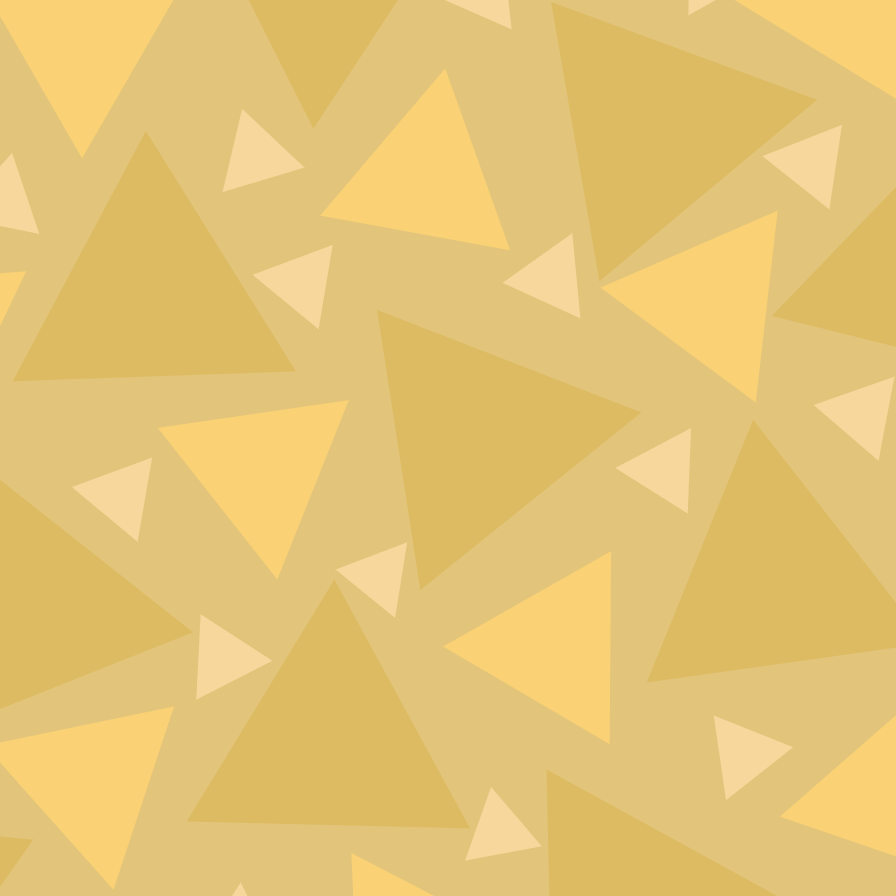
Give the GLSL for this pattern, as a WebGL 1 fragment shader.

```glsl
precision highp float;
// Scattered flat triangles in three sizes on sand. Large ones sit on a tilted
// jittered grid, medium ones at its corners and small ones between those; each
// takes the trial position and turn that leaves the most room to its neighbours.

uniform vec2 u_resolution;

const float THIRD_TURN = 2.0943951;
const float HALF_TURN = 3.1415927;

vec3 hash3(vec3 p) {
    p = fract(p * vec3(0.1031, 0.1030, 0.0973) + 0.37);
    p += dot(p, p.yxz + 33.33);
    return fract((p.xxy + p.yxx) * p.zyx);
}

// Extent of a unit triangle, one corner at angle 0, in a given direction
float reach(float angle) {
    return cos(mod(angle + 0.5 * THIRD_TURN, THIRD_TURN) - 0.5 * THIRD_TURN);
}

// A triangle is vec4(centre, turn, circumradius)
float triangleDistance(vec2 p, vec4 tri) {
    vec2 d = p - tri.xy;
    float angle = atan(d.y, d.x + 1e-6);
    return length(d) * reach(angle - tri.z + HALF_TURN) - 0.5 * tri.w;
}

// Separating-axis gap between two triangles, negative when they overlap
float gap(vec4 a, vec4 b) {
    vec2 d = b.xy - a.xy;
    float angle = atan(d.y, d.x + 1e-6);
    float facing = reach(a.z - b.z);
    float fromA = length(d) * reach(angle - a.z + HALF_TURN) - 0.5 * a.w - b.w * facing;
    float fromB = length(d) * reach(angle - b.z) - 0.5 * b.w - a.w * facing;
    return max(fromA, fromB);
}

vec4 randomTriangle(vec2 site, float seed, float jitter, float radius) {
    vec3 h = hash3(vec3(site, seed));
    return vec4(site + (2.0 * h.xy - 1.0) * jitter, h.z * THIRD_TURN, radius);
}

// Keep the roomiest of several trials among four neighbours
vec4 place(vec2 site, float seed, float jitter, float radius,
           vec4 a, vec4 b, vec4 c, vec4 d) {
    vec4 best = vec4(0.0);
    float bestRoom = -9.0;
    for (int i = 0; i < 14; i++) {
        vec4 trial = randomTriangle(site, seed + float(i), jitter, radius);
        float room = min(min(gap(trial, a), gap(trial, b)), min(gap(trial, c), gap(trial, d)));
        if (room > bestRoom) {
            bestRoom = room;
            best = trial;
        }
    }
    best.w += 1.5 * min(bestRoom - 0.015, 0.0);  // shrink a little if still crowded
    return best;
}

vec4 freeLarge(vec2 cell) {
    return randomTriangle(cell, 5.0, 0.1, 0.464);
}

// Even cells are free, odd cells adapt to them
vec4 largeAt(vec2 cell) {
    if (mod(cell.x + cell.y, 2.0) < 0.5) return freeLarge(cell);
    vec2 e = vec2(1.0, 0.0);
    return place(cell, 20.0, 0.1, 0.464, freeLarge(cell + e), freeLarge(cell - e),
                 freeLarge(cell + e.yx), freeLarge(cell - e.yx));
}

vec4 mediumAt(vec2 corner, vec4 a, vec4 b, vec4 c, vec4 d) {
    return place(corner, 40.0, 0.12, 0.316, a, b, c, d);
}

vec3 paint(vec3 base, vec3 ink, float dist, float pixel) {
    return mix(base, ink, clamp(0.5 - dist / pixel, 0.0, 1.0));
}

void main() {
    float side = min(u_resolution.x, u_resolution.y);
    float cells = 2.54;
    float pixel = cells / side;
    vec2 p = mat2(0.91, 0.4146, -0.4146, 0.91) * (gl_FragCoord.xy / side * cells) + vec2(7.3, 4.2);

    // Large triangles around the nearest grid corner, and the medium one on it
    vec2 corner = floor(p) + 0.5;
    vec2 u = vec2(0.5, -0.5);
    vec4 a = largeAt(corner + u.xx), b = largeAt(corner + u.xy);
    vec4 c = largeAt(corner + u.yx), d = largeAt(corner + u.yy);
    vec4 medium = mediumAt(corner, a, b, c, d);

    // Small triangle on the nearest edge, between two corners and two cells
    vec2 q = p - corner;
    vec2 along = abs(q.x) > abs(q.y) ? vec2(q.x < 0.0 ? -0.5 : 0.5, 0.0)
                                     : vec2(0.0, q.y < 0.0 ? -0.5 : 0.5);
    vec2 site = corner + along;
    vec2 next = site + along;
    vec4 nextMedium = mediumAt(next, largeAt(next + u.xx), largeAt(next + u.xy),
                               largeAt(next + u.yx), largeAt(next + u.yy));
    vec4 small = place(site, 60.0, 0.15, 0.14, medium, nextMedium,
                       largeAt(site + along.yx), largeAt(site - along.yx));

    float large = min(min(triangleDistance(p, a), triangleDistance(p, b)),
                      min(triangleDistance(p, c), triangleDistance(p, d)));
    vec3 color = vec3(0.886, 0.773, 0.478);
    color = paint(color, vec3(0.867, 0.733, 0.388), large, pixel);
    color = paint(color, vec3(0.980, 0.820, 0.455), triangleDistance(p, medium), pixel);
    color = paint(color, vec3(0.969, 0.843, 0.610), triangleDistance(p, small), pixel);
    gl_FragColor = vec4(color, 1.0);
}
```
